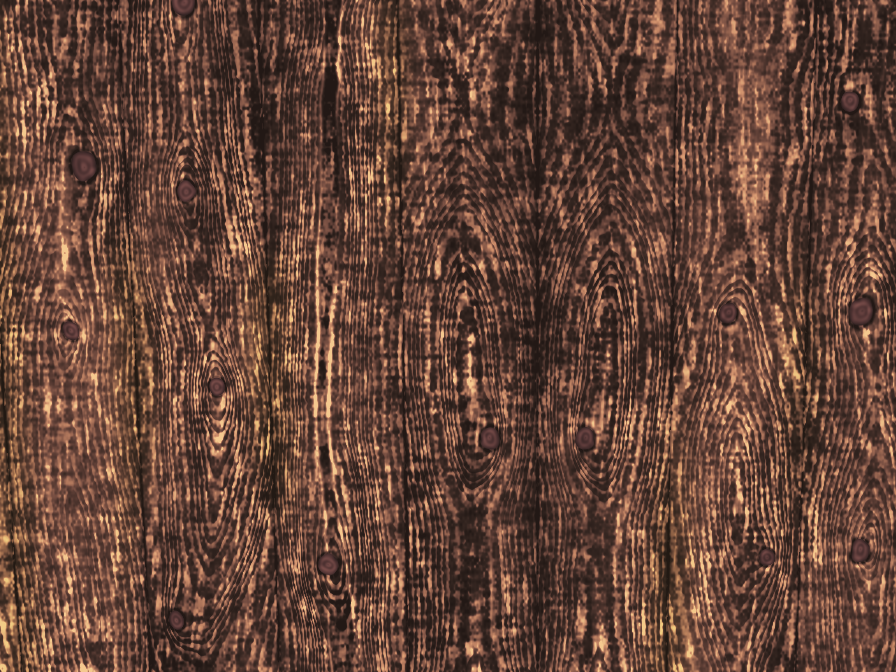
Reproduce this texture procedurally as a Shadertoy shader.

```glsl
const float BOARD_WIDTH = 0.2;
const float VANISH_X = 0.80;        // seams lean towards this line
const float SEAM_SPREAD = 0.08;
const float SEAM_SOFTNESS = 0.0022;
const float RING_DENSITY = 86.0;
const float FLAME_DEPTH = 0.085;    // reach of the pointed arches
const float KNOT_PITCH = 0.3;
const float KNOT_CHANCE = 0.72;
const float STREAK_BOARD = -2.0;
const float TONE_MEAN = 1.52;
const float TONE_CONTRAST = 1.1;
const vec3 KNOT_TINT = vec3(0.97, 0.93, 1.06);
const vec3 OLIVE_TINT = vec3(0.98, 1.03, 0.82);
const vec3 TONES[6] = vec3[6](
    vec3(0.21, 0.15, 0.13), vec3(0.33, 0.22, 0.19), vec3(0.47, 0.31, 0.26),
    vec3(0.63, 0.42, 0.33), vec3(0.81, 0.56, 0.42), vec3(0.96, 0.79, 0.56));

float hash(vec2 p) {
    vec3 h = fract(p.xyx * 0.1031);
    h += dot(h, h.yzx + 33.33);
    return fract((h.x + h.y) * h.z);
}

// Value noise from -1 to 1
float noise(vec2 p) {
    vec2 i = floor(p), f = fract(p);
    f = f * f * (3.0 - 2.0 * f);
    float low = mix(hash(i), hash(i + vec2(1, 0)), f.x);
    float high = mix(hash(i + vec2(0, 1)), hash(i + vec2(1, 1)), f.x);
    return 2.0 * mix(low, high, f.y) - 1.0;
}

float bell(float x, float width) {
    x /= width;
    return exp(-x * x);
}

vec3 ramp(float t) {
    vec3 c = TONES[0] * (1.0 + 0.28 * clamp(t, -1.3, 0.0));
    for (int i = 0; i < 5; i++)
        c = mix(c, TONES[i + 1], clamp(t - float(i), 0.0, 1.0));
    return c;
}

// x: swelling of the rings around knots, y: distance to the nearest in radii
vec2 knots(vec2 p, float seed) {
    vec2 result = vec2(0.0, 9.0);
    float row = floor(p.y / KNOT_PITCH);
    for (float j = -1.0; j <= 1.0; j++) {
        vec2 cell = vec2(seed * 17.0 + 90.0, row + j + 40.0);
        if (hash(cell) > KNOT_CHANCE) continue;
        vec2 centre = vec2((hash(cell + 3.7) - 0.5) * 0.15,
                           (row + j + 0.15 + 0.7 * hash(cell + 8.1)) * KNOT_PITCH);
        float radius = mix(0.011, 0.020, hash(cell + 5.3));
        vec2 q = p - centre;
        q += 0.0025 * vec2(noise(p * 60.0), noise(p * 60.0 + 31.0));
        result.x += 2.6 * radius * bell(length(q * vec2(1.0, 0.55)), 2.4 * radius);
        result.y = min(result.y, length(q * vec2(1.0, 0.85)) / radius);
    }
    return result;
}

void mainImage(out vec4 fragColor, in vec2 fragCoord) {
    vec2 p = fragCoord / iResolution.y;

    // Boards; the two beside the vanishing line are mirrored twins
    float across = (p.x - VANISH_X) / (1.0 + SEAM_SPREAD * (p.y - 0.5)) / BOARD_WIDTH;
    float id = floor(across);
    float f = fract(across);
    float seam = min(f, 1.0 - f) * BOARD_WIDTH;
    float seed = id == 0.0 ? -1.0 : id;
    float side = id == 0.0 ? -1.0 : 1.0;
    vec2 local = vec2(side * (f - 0.5) * BOARD_WIDTH, p.y);
    vec2 away = vec2(seed * 13.7, seed * 7.3) + 60.0;

    // Distance from the heart line, folded into arches and bent by knots
    vec2 knot = knots(local, seed);
    float heart = local.x + 0.022 * noise(vec2(local.y * 2.6, seed * 5.0))
                + 0.003 * noise(local * vec2(20.0, 9.0) + away);
    float depth = FLAME_DEPTH * noise(vec2(local.y * 2.7 + away.y, 2.0))
                + 0.010 * noise(vec2(local.y * 10.0 + away.y, 9.0));
    depth *= 1.0 - 0.5 * smoothstep(0.0, 0.1, abs(heart));
    float rings = sqrt(heart * heart + 0.00012) + depth - knot.x;

    // Fibres run upright, roughness is finer and saw marks lie across
    float fibre = noise(vec2((p.x + 0.3 * depth) * 185.0, p.y * 30.0));
    float rough = noise(p * vec2(290.0, 210.0));
    float saw = noise(p * vec2(38.0, 150.0) + away);
    saw *= mix(0.6, 1.1, hash(vec2(id + 30.0, 4.0)));

    // Pale wood between dark rings, with torn edges and bright flecks
    float phase = RING_DENSITY * rings + 1.2 * noise(vec2(rings * 30.0, seed + 20.0))
                + 0.12 * noise(p * vec2(90.0, 150.0));
    float angle = 6.2832 * phase;
    float wave = sin(angle + 0.4 * sin(angle)) + 0.8 * fibre + 0.6 * rough + 0.6 * saw;
    float pale = smoothstep(-0.75, 1.1, wave);
    float strength = 1.0 + 0.45 * noise(local * vec2(14.0, 6.0) + away);
    float tone = strength * 1.9 * (pale - 0.45) - 0.12;
    tone += 1.2 * pale * smoothstep(0.1, 0.8, fibre + 0.35 * rough);
    tone += 0.35 * fibre + 0.6 * saw + 0.5 * rough;

    // Broad stains
    float stain = noise(p * vec2(7.0, 2.2) + 11.0);
    tone += 0.65 * stain + 0.45 * noise(p * vec2(24.0, 6.0) + 5.0);

    // Dark streak with bright edges, strongest on one board
    float streak = id == STREAK_BOARD ? 1.0 : 0.25 * hash(vec2(seed + 50.0, 6.0));
    float halfWidth = 0.016 + 0.011 * noise(vec2(local.y * 3.0, seed + 33.0));
    float edge = abs(heart) - halfWidth + 0.0025 * noise(p * vec2(60.0, 40.0));
    float glow = 0.65 + 0.6 * noise(vec2(p.y * 9.0, 3.0 + 5.0 * sign(heart)));
    tone -= 1.2 * streak * smoothstep(0.002, -0.002, edge);
    tone += 3.0 * streak * bell(edge, 0.0028) * glow;

    // Pale flames on the heart line
    float flame = smoothstep(0.1, 0.6, noise(vec2(local.y * 5.0 + away.y, 17.0)));
    tone += 1.2 * flame * (1.0 - streak) * smoothstep(0.013, 0.006, abs(heart) + 0.004 * fibre);

    // Knots: pale halo, dark rim, smooth core
    float core = smoothstep(1.03, 0.9, knot.y);
    float coreTone = -0.25 + 0.3 * sin(knot.y * 13.0) + 0.5 * noise(p * 130.0);
    tone += 0.7 * bell(knot.y - 1.45, 0.2);
    tone = mix(tone, coreTone, core);
    tone -= 1.8 * bell(knot.y - 1.05, 0.14);

    // Seams with darker borders
    tone -= 0.4 * smoothstep(0.04, 0.0, seam) + 2.0 * bell(seam, SEAM_SOFTNESS);

    vec3 color = ramp(TONE_MEAN + TONE_CONTRAST * tone);
    float olive = smoothstep(0.06, 0.0, seam) * smoothstep(0.0, 0.6, stain);
    color *= mix(vec3(1.0), OLIVE_TINT, 0.6 * olive);
    color *= mix(vec3(1.0), KNOT_TINT, core);
    fragColor = vec4(color, 1.0);
}
```
